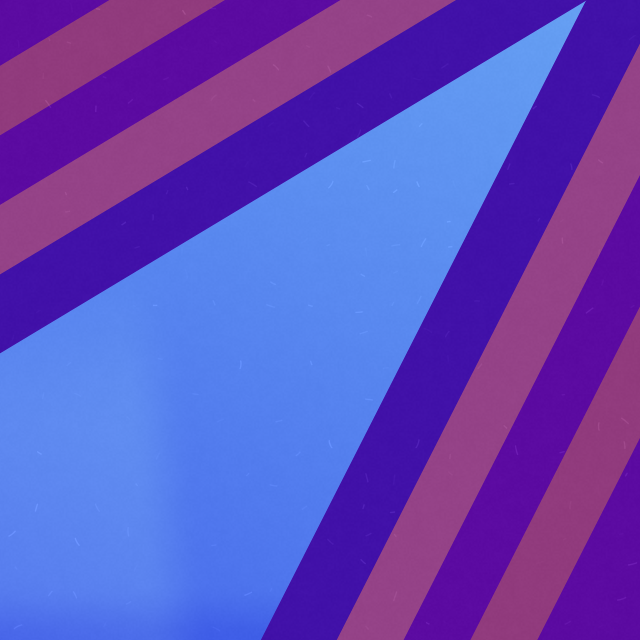
This background is drawn by a Shadertoy shader. Its source:

```glsl
// Glowing blue wedge pointing to the upper right, framed by violet and rose stripes.

const vec2 APEX = vec2(0.9154, 0.9987);
const vec2 UPPER_NORMAL = vec2(-0.5156, 0.8568);
const vec2 RIGHT_NORMAL = vec2(0.8914, -0.4533);
const float FIRST_STRIPE = 0.1057;  // width of the band beside the wedge
const float STRIPE_PITCH = 0.0931;  // width of every later band
const int STRIPE_COUNT = 4;

const vec3 INDIGO = vec3(0.255, 0.065, 0.660);
const vec3 VIOLET = vec3(0.358, 0.040, 0.632);
const vec3 ROSE = vec3(0.582, 0.260, 0.530);
const vec3 DEEP_ROSE = vec3(0.568, 0.230, 0.490);
const vec3 BLUE_LOW = vec3(0.27, 0.39, 0.92);
const vec3 BLUE_HIGH = vec3(0.40, 0.63, 0.95);
const vec3 FOLD_LIGHT = vec3(0.060, 0.075, 0.012);
const vec3 BASE_SHADE = vec3(0.05, 0.07, 0.02);

const float GRAIN_CELLS = 384.0;
const float GRAIN_AMOUNT = 0.012;
const float FLECK_CELLS = 22.0;
const float FLECK_AMOUNT = 0.07;

float hash(vec2 p) {
    vec3 q = fract(vec3(p.xyx) * 0.1031);
    q += dot(q, q.yzx + 33.33);
    return fract((q.x + q.y) * q.z);
}

float valueNoise(vec2 p) {
    vec2 cell = floor(p);
    vec2 f = fract(p);
    f = f * f * (3.0 - 2.0 * f);
    float low = mix(hash(cell), hash(cell + vec2(1, 0)), f.x);
    float high = mix(hash(cell + vec2(0, 1)), hash(cell + vec2(1, 1)), f.x);
    return mix(low, high, f.y);
}

// Diagonal gradient with a soft lit fold on the left and a darker foot.
vec3 wedgeColor(vec2 p) {
    float rise = clamp(0.35 * p.x + 0.65 * p.y, 0.0, 1.0);
    vec3 color = mix(BLUE_LOW, BLUE_HIGH, pow(rise, 0.8));
    float foldX = 0.29 - 0.1 * p.y;
    float fold = 1.0 - smoothstep(foldX - 0.06, foldX + 0.045, p.x);
    color += FOLD_LIGHT * fold * (1.0 - smoothstep(0.3, 0.65, p.y));
    return color - BASE_SHADE * (1.0 - smoothstep(0.0, 0.09, p.y));
}

// Sparse short scratches, one candidate per cell.
float flecks(vec2 p, float pixel) {
    vec2 grid = p * FLECK_CELLS;
    vec2 cell = floor(grid);
    vec2 center = 0.25 + 0.5 * vec2(hash(cell + 7.0), hash(cell + 19.0));
    float angle = 6.2832 * hash(cell + 31.0);
    vec2 axis = vec2(cos(angle), sin(angle));
    vec2 q = fract(grid) - center;
    float along = dot(q, axis);
    float halfLength = 0.03 + 0.12 * hash(cell + 43.0);
    float bend = 2.0 * (hash(cell + 59.0) - 0.5) * along * along;
    float across = dot(q, vec2(-axis.y, axis.x)) - bend;
    float dist = length(vec2(max(abs(along) - halfLength, 0.0), across));
    float line = 1.0 - smoothstep(0.0, 0.012 + pixel * FLECK_CELLS, dist);
    return line * step(0.6, hash(cell + 71.0)) * hash(cell + 83.0);
}

void mainImage(out vec4 fragColor, in vec2 fragCoord) {
    vec2 p = fragCoord / iResolution.xy;
    float pixel = 1.0 / min(iResolution.x, iResolution.y);

    // Distance outside the wedge, mitred at its tip
    vec2 fromApex = p - APEX;
    float dist = max(dot(fromApex, UPPER_NORMAL), dot(fromApex, RIGHT_NORMAL));

    // Wedge, inner band, then alternating stripes
    vec3 color = wedgeColor(p);
    color = mix(color, INDIGO, smoothstep(-0.6 * pixel, 0.6 * pixel, dist));
    for (int i = 0; i < STRIPE_COUNT; i++) {
        float edge = FIRST_STRIPE + float(i) * STRIPE_PITCH;
        vec3 rose = i == 0 ? ROSE : DEEP_ROSE;
        vec3 stripe = i % 2 == 0 ? rose : VIOLET;
        color = mix(color, stripe, smoothstep(-0.6 * pixel, 0.6 * pixel, dist - edge));
    }

    // Paper texture
    float grain = valueNoise(p * GRAIN_CELLS) + 0.5 * valueNoise(p * 60.0) - 0.75;
    color += GRAIN_AMOUNT * grain + FLECK_AMOUNT * flecks(p, pixel);
    fragColor = vec4(clamp(color, 0.0, 1.0), 1.0);
}
```
